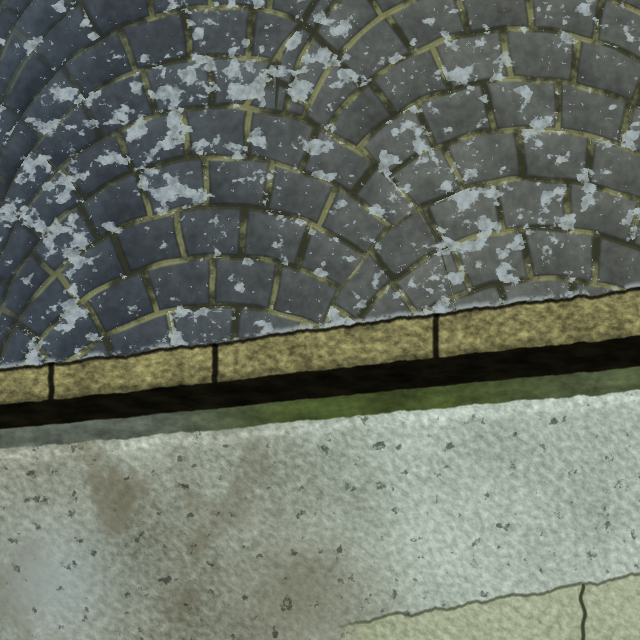
A Shadertoy shader for this texture:

```glsl
// Fan-laid cobbles above a stone kerb, a dark drainage slot and weathered concrete.

float hash(vec2 p) {
    vec3 q = fract(p.xyx * 0.1031);
    q += dot(q, q.yzx + 33.33);
    return fract((q.x + q.y) * q.z);
}

float gradDot(vec2 cell, vec2 offset) {
    float a = 6.2832 * hash(cell);
    return dot(vec2(cos(a), sin(a)), offset);
}

// Gradient noise, roughly -0.7 to 0.7
float noise(vec2 p) {
    vec2 i = floor(p), f = fract(p), u = f * f * (3.0 - 2.0 * f), e = vec2(0, 1);
    return mix(mix(gradDot(i, f), gradDot(i + e.yx, f - e.yx), u.x),
               mix(gradDot(i + e, f - e), gradDot(i + 1.0, f - 1.0), u.x), u.y);
}

float fbm(vec2 p) {
    float sum = 0.0, amp = 1.0;
    for (int i = 0; i < 4; i++) {
        sum += amp * noise(p);
        p = mat2(1.6, 1.2, -1.2, 1.6) * p + 7.3;
        amp *= 0.55;
    }
    return sum;
}

float fade(float a, float b, float x) { return 1.0 - smoothstep(a, b, x); }

float spot(vec2 d) { return exp(-90.0 * dot(d, d)); }

// Height above the reference arc, in rows
float fanRow(vec2 p, vec2 top, float radius) {
    float dx = p.x - top.x;
    return (p.y - top.y + radius - sqrt(max(radius * radius - dx * dx, 0.0))) / 0.078;
}

// Seam distances: arc below, arc above, radial joint
vec3 fanSeams(vec2 p, vec2 top, float radius, float width, out vec2 id) {
    float row = fanRow(p, top, radius), f = fract(row), dx = p.x - top.x;
    float rise = sqrt(max(radius * radius - dx * dx, 0.0));
    float column = atan(dx, rise + f * 0.078) * radius / width
                 + 0.5 * floor(row) + 0.3 * hash(vec2(floor(row), 4.0));
    id = floor(vec2(column, row)) + 40.0 * radius;
    float side = fract(column);
    return vec3(vec2(f, 1.0 - f) * 0.078 * max(rise / radius, 0.3), min(side, 1.0 - side) * width);
}

vec3 cobbles(vec2 p, float aa) {
    vec2 q = p + 0.005 * vec2(noise(p * 18.0), noise(p * 18.0 + 31.0)), id;
    vec2 leftTop = vec2(0.345, 0.833), rightTop = vec2(0.921 - 0.12 * p.y, 0.72);
    float border = q.x - 0.39 - 0.66 * (q.y - 0.844);
    float inLeft = fanRow(q, leftTop, 0.37);
    bool isLeft = fanRow(q, rightTop, 0.39) > 0.0 && (inLeft < 0.0 || border < 0.0);
    vec3 seam = isLeft ? fanSeams(q, leftTop, 0.37, 0.089, id)
                       : fanSeams(q, rightTop, 0.39, 0.098, id);
    if (inLeft > 0.0) seam.z = min(seam.z, abs(border) * 0.83);
    if (!isLeft && inLeft > 0.0) seam.z = min(seam.z, inLeft * 0.06);
    float tone = hash(id + 3.7), grain = fbm(p * 75.0), worn = fbm(p * 13.0);

    // Slate faces, bluer to the left
    vec3 col = mix(vec3(0.22, 0.25, 0.28), vec3(0.34, 0.355, 0.335), smoothstep(0.0, 0.75, p.x));
    col *= 0.93 + 0.16 * tone + 0.22 * worn + 0.14 * grain;
    col += 0.035 * fade(0.0, 0.05, seam.y) - 0.025 * fade(0.0, 0.03, seam.x);

    // Seams: shadow around a broken olive ridge
    float d = min(min(seam.x, seam.y), seam.z);
    float clear = mix(0.3, 1.0, smoothstep(0.05, 0.3, p.x + 0.5 * max(0.0, 0.8 - p.y)));
    col *= 1.0 - 0.55 * clear * fade(0.001, 0.009, min(seam.x, seam.z));
    float ridge = fade(0.0008, 0.0028 + aa, abs(d - 0.0015));
    float moss = smoothstep(-0.2, 0.35, noise(p * 17.0 + 5.0) + 0.3 * grain);
    col = mix(col, mix(vec3(0.22, 0.23, 0.16), vec3(0.55, 0.56, 0.38), moss), ridge * clear * 0.8);

    // Chalky flakes, strongest on scattered blocks
    float flakes = fbm(p * vec2(31, 38) + 12.0) + 0.4 * worn + 0.55 * (tone - 0.82);
    flakes += 0.16 * spot(p - vec2(0.16, 0.76));
    flakes -= 0.25 * fade(0.0, 0.2, p.x) * smoothstep(0.75, 0.9, p.y);
    float chalk = smoothstep(0.07, 0.27, flakes) * (0.75 + 0.4 * grain);
    float specks = 0.6 * smoothstep(0.48, 0.68, fbm(p * 95.0) + 0.3 * worn);
    return mix(col, vec3(0.67, 0.72, 0.73), clamp(max(chalk, specks), 0.0, 0.9));
}

vec3 concrete(vec2 p, float aa) {
    float cloud = fbm(p * 5.0 + 2.0);
    float grain = fbm(mat2(0.8, 0.6, -0.6, 0.8) * p * vec2(85, 120));
    float light = smoothstep(0.15, 0.75, p.x + 0.5 * (p.y - 0.2) + 0.25 * cloud);
    vec3 col = mix(vec3(0.51, 0.53, 0.47), vec3(0.64, 0.69, 0.64), light);
    col += 0.09 * cloud + 0.14 * grain;
    float stain = smoothstep(0.0, 0.5, fbm(p * vec2(11, 7) + 9.0)) * fade(0.2, 0.6, p.x);
    stain = max(0.55 * stain, 0.5 * spot(p - vec2(0.47, 0.06)));
    col = mix(col, vec3(0.38, 0.36, 0.28), stain);
    col = mix(col, vec3(0.67, 0.73, 0.74), 0.6 * spot(p - vec2(0.08, 0.09)));
    col *= 1.0 - 0.4 * smoothstep(0.38, 0.7, fbm(p * 48.0 + 4.0));

    // Paler slab and cracks in the lower right
    float rise = p.y - 0.02 - 0.17 * (p.x - 0.52) - 0.009 * fbm(vec2(p.x * 22.0, 3.0));
    float right = smoothstep(0.5, 0.58, p.x), below = fade(-aa, aa, rise);
    col = mix(col, vec3(0.63, 0.66, 0.53) + 0.13 * grain, 0.7 * below * right);
    float upright = abs(p.x - 0.911 - 0.008 * noise(vec2(p.y * 38.0, 8.0)));
    float crack = max(0.65 * right * fade(0.0005, 0.0025 + aa, abs(rise)),
                      below * fade(0.001, 0.003 + aa, upright));
    return mix(col, vec3(0.2, 0.21, 0.14), crack * 0.9);
}

void mainImage(out vec4 fragColor, in vec2 fragCoord) {
    vec2 p = fragCoord / iResolution.xy;
    float aa = 1.2 / iResolution.y, x = p.x;
    float rough = fbm(vec2(x * 33.0, 1.5)), fine = fbm(p * vec2(80, 110));
    // Heights above the sloping edges: ledge, slot, kerb, paving
    vec4 h = p.y - vec4(0.298, 0.329, 0.367, 0.423) - x * vec4(0.092, 0.098, 0.108, 0.127)
           - rough * vec4(0.004, 0.002, 0.003, 0.005);
    vec4 cover = smoothstep(-aa, aa, h);
    vec3 col = concrete(p, aa) + 0.12 * fade(0.0, 0.018, abs(h.x + 0.012)) * (0.7 + fine);

    // Mossy ledge and dark slot
    vec3 moss = mix(vec3(0.35, 0.38, 0.34), vec3(0.27, 0.32, 0.17), smoothstep(0.2, 0.5, x));
    moss = mix(moss, vec3(0.32, 0.36, 0.25), smoothstep(0.65, 0.95, x));
    col = mix(col, moss * (0.95 + 0.3 * fbm(p * vec2(14, 40)) + 0.15 * fine), cover.x);
    col = mix(col, vec3(0.055, 0.052, 0.03) * (1.0 + 0.9 * fbm(p * vec2(20, 65))), cover.y);

    // Kerb stones and their joints
    vec3 stone = vec3(0.49, 0.475, 0.32) * (1.0 + 0.45 * fine + 0.3 * fbm(p * 19.0));
    stone *= 0.72 + 0.28 * smoothstep(0.0, 0.018, h.z);
    vec3 joints = abs(x + 0.004 * noise(vec2(p.y * 60.0, 2.0)) - vec3(0.08, 0.336, 0.681));
    float joint = min(min(joints.x, joints.y), joints.z);
    col = mix(col, stone * (0.2 + 0.8 * smoothstep(0.002, 0.005 + aa, joint)), cover.z);

    // Paving with a chalked, undercut lip
    float lip = fade(0.002, 0.011, h.w) * smoothstep(-0.35, 0.25, fine + rough);
    vec3 pave = mix(cobbles(p, aa), vec3(0.64, 0.68, 0.69), 0.75 * lip);
    col *= 1.0 - 0.75 * fade(0.001, 0.006, abs(h.w + 0.002));
    fragColor = vec4(clamp(mix(col, pave, cover.w), 0.0, 1.0), 1.0);
}
```
